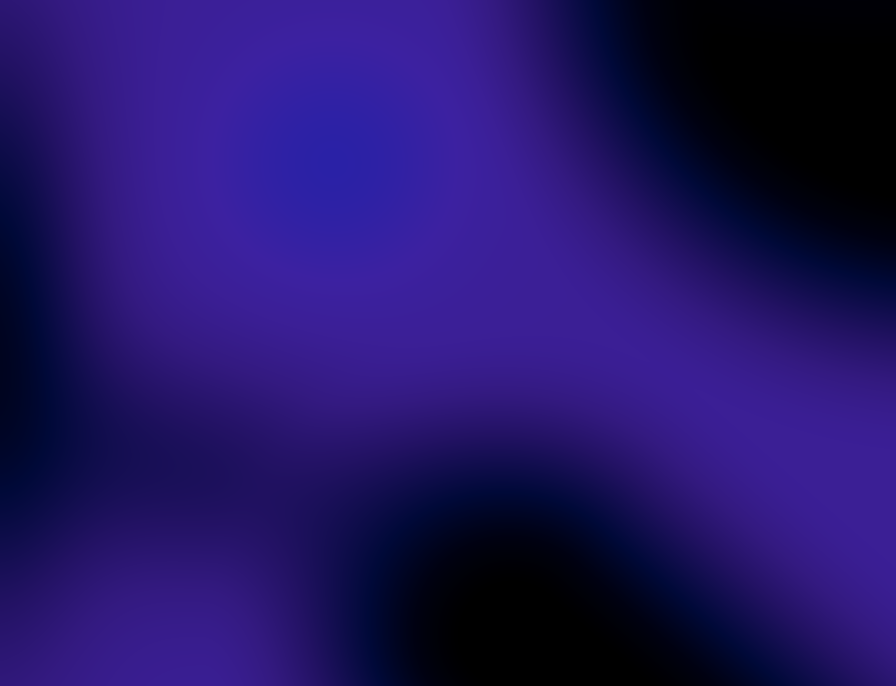
Reproduce this background procedurally as a WebGL 1 fragment shader.

```glsl
precision highp float;
// Soft violet haze with a blue glow, sinking into black hollows at two corners.

uniform vec2 u_resolution;

#define HAZE_LEVEL 0.78
#define GLOW_GAIN 0.22
#define GLOW_RADIUS 0.136
#define EDGE_SOFTNESS 0.417
#define LEFT_DEPTH 0.75
#define VALLEY_DEPTH 0.42
#define VALLEY_TILT -0.23

// Elliptical bell curve, 1 at its centre
float bell(vec2 offset, vec2 radii) {
  vec2 q = offset / radii;
  return exp(-0.5 * dot(q, q));
}

vec2 rotate(vec2 v, float angle) {
  float c = cos(angle), s = sin(angle);
  return vec2(c * v.x + s * v.y, c * v.y - s * v.x);
}

float segmentDistance(vec2 p, vec2 a, vec2 b) {
  vec2 ab = b - a;
  float t = clamp(dot(p - a, ab) / dot(ab, ab), 0.0, 1.0);
  return length(p - a - ab * t);
}

// 0 inside a hollow, rising smoothly to 1 outside it
float hollow(float dist, float radius) {
  return smoothstep(radius, radius + EDGE_SOFTNESS, dist);
}

// Brightness of the haze; p is in canvas heights
float hazeField(vec2 p) {
  float h = HAZE_LEVEL;

  // Black hollows: upper right corner and lower middle
  h *= hollow(distance(p, vec2(1.396, 1.128)), 0.386);
  h *= hollow(segmentDistance(p, vec2(0.748, 0.073), vec2(1.134, -0.262)), 0.037);

  // Shade on the left edge and the valley leading away from it
  h *= 1.0 - LEFT_DEPTH * bell(p - vec2(-0.017, 0.524), vec2(0.11, 0.323));
  vec2 valley = rotate(p - vec2(0.255, 0.32), VALLEY_TILT);
  h *= 1.0 - VALLEY_DEPTH * bell(valley, vec2(0.272, 0.122));

  // Blue glow and a faint tint along the top right
  h += GLOW_GAIN * bell(p - vec2(0.485, 0.762), vec2(GLOW_RADIUS));
  h += 0.06 * bell(p - vec2(1.25, 1.02), vec2(0.25, 0.06));
  return h;
}

float ramp(float low, float high, float h) {
  return clamp((h - low) / (high - low), 0.0, 1.0);
}

// Black, navy, purple, violet, then blue
vec3 hazeColor(float h) {
  vec3 black = vec3(0.0);
  vec3 midnight = vec3(0.0, 0.005, 0.07);
  vec3 navy = vec3(0.0, 0.035, 0.22);
  vec3 plum = vec3(0.135, 0.07, 0.39);
  vec3 purple = vec3(0.2, 0.1, 0.5);
  vec3 violet = vec3(0.23, 0.12, 0.585);
  vec3 iris = vec3(0.235, 0.13, 0.63);
  vec3 blue = vec3(0.165, 0.13, 0.65);

  vec3 color = mix(black, midnight, ramp(0.02, 0.12, h));
  color = mix(color, navy, ramp(0.12, 0.27, h));
  color = mix(color, plum, ramp(0.27, 0.5, h));
  color = mix(color, purple, ramp(0.5, 0.65, h));
  color = mix(color, violet, ramp(0.65, 0.78, h));
  color = mix(color, iris, ramp(0.78, 0.87, h));
  return mix(color, blue, ramp(0.87, 1.0, h));
}

void main() {
  vec2 p = gl_FragCoord.xy / u_resolution.y;
  gl_FragColor = vec4(hazeColor(hazeField(p)), 1.0);
}
```
